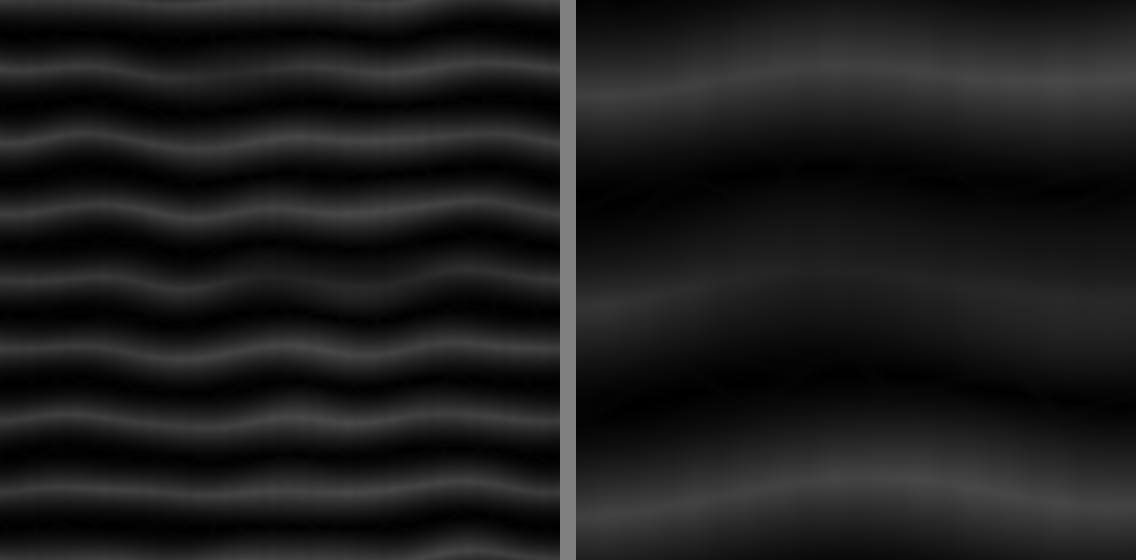
Left: the whole. Right: its middle third, enlarged.
Give the GLSL for this texture map, as a WebGL 2 fragment shader.

```glsl
#version 300 es
precision highp float;

uniform vec2 u_resolution;
out vec4 fragColor;

const float TAU = 6.283185;
const float ROWS = 8.0;
const vec2 WISP_CELLS = vec2(18.0, 40.0);

vec2 hash2(vec2 p) {
    vec3 q = fract(vec3(p.xyx) * vec3(0.1031, 0.1030, 0.0973));
    q += dot(q, q.yzx + 33.33);
    return fract((q.xx + q.yz) * q.zy);
}

// Sum of sines with whole frequencies, so it wraps on both axes
float layeredWaves(vec2 p, float seed) {
    float sum = 0.0;
    for (int i = 1; i <= 5; i++) {
        float fx = float(i);
        float fy = float((i * 2) % 5) - 2.0;
        sum += sin(TAU * (fx * p.x + fy * p.y) + seed * fx * fx) / fx;
    }
    return sum;
}

// Distance to the border between wrapped cells
float cellBorder(vec2 p, vec2 cells) {
    vec2 g = p * cells;
    vec2 base = floor(g);
    float nearest = 8.0;
    float second = 8.0;
    for (int y = -1; y <= 1; y++) {
        for (int x = -1; x <= 1; x++) {
            vec2 id = base + vec2(x, y);
            float d = length(id + hash2(mod(id, cells)) - g);
            second = min(second, max(nearest, d));
            nearest = min(nearest, d);
        }
    }
    return second - nearest;
}

// Soft spot that wraps around the canvas
float wrappedSpot(vec2 p, vec2 centre, vec2 sharpness) {
    vec2 bump = 0.5 + 0.5 * cos(TAU * (p - centre));
    return pow(bump.x, sharpness.x) * pow(bump.y, sharpness.y);
}

// Vertical shift of the ridges
float ridgeShift(vec2 p) {
    float swell = cos(TAU * 3.0 * (p.x - 0.5));
    return 0.007 * swell + 0.0065 * layeredWaves(p, 2.3);
}

// 1 on the crest, 0 in the valley, with a softened crest
float ridgeHeight(float row) {
    float offset = fract(row + 0.5) - 0.5;
    return clamp(1.02 - 2.0 * sqrt(offset * offset + 0.0004), 0.0, 1.0);
}

// Crest brightness, fading along some ridges
float crestLevel(vec2 p) {
    float level = 0.255 + 0.018 * layeredWaves(p, 4.1);
    level -= 0.13 * wrappedSpot(p, vec2(0.6, 0.505), vec2(0.7, 50.0));
    level -= 0.11 * wrappedSpot(p, vec2(0.43, 0.87), vec2(5.0, 50.0));
    return level;
}

void main() {
    vec2 uv = gl_FragCoord.xy / u_resolution;

    // Wavy ridges with varying glow width
    float height = ridgeHeight(ROWS * (uv.y - ridgeShift(uv)));
    float falloff = 1.55 + 0.22 * layeredWaves(uv, 0.9);
    float shade = crestLevel(uv) * pow(height, max(falloff, 1.0));

    // Faint vertical streaks
    float streak = sin(TAU * 23.0 * uv.x) + sin(TAU * 37.0 * uv.x + 1.7);
    shade *= 1.0 + 0.012 * streak;

    // Thin pale wisps in the valleys
    vec2 bent = uv + vec2(0.0, 0.006 * sin(TAU * 7.0 * uv.x));
    float wisp = 1.0 - smoothstep(0.0, 0.35, cellBorder(bent, WISP_CELLS));
    shade += 0.016 * wisp * pow(1.0 - height, 5.0);

    fragColor = vec4(vec3(shade), 1.0);
}
```
